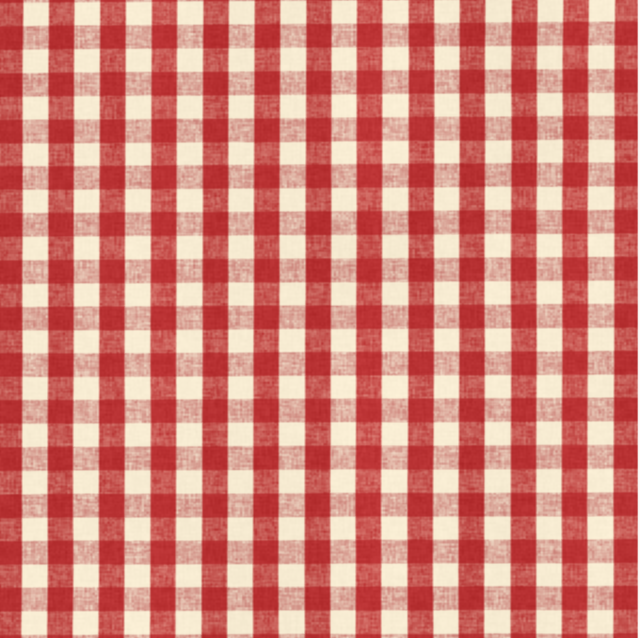
Give the GLSL for this pattern, as a Shadertoy shader.

```glsl
#define REPEATS vec2(12.44, 13.59)    // checks across and down
#define PHASE vec2(0.947, 1.504)      // start of the first full stripes
#define STRIPE vec2(0.495, 0.505)     // dyed share of each repeat
#define SOFTNESS 0.03                 // edge blur, in repeats
#define WOBBLE 0.016                  // uneven stripe placement
#define GRAIN 0.16                    // yarn contrast in mixed cells
#define SELVAGE 0.9965                // fabric ends here, pale strip after
#define CREAM vec3(0.97, 0.925, 0.825)
#define PINK vec3(0.865, 0.67, 0.615)
#define ROSE vec3(0.78, 0.345, 0.325)
#define RED vec3(0.72, 0.19, 0.195)

float hash(vec2 p) {
    vec3 q = fract(p.xyx * vec3(0.1031, 0.1030, 0.0973));
    q += dot(q, q.yzx + 33.33);
    return fract((q.x + q.y) * q.z);
}

float noise(vec2 p) {
    vec2 i = floor(p), f = fract(p);
    f = f * f * (3.0 - 2.0 * f);
    return mix(mix(hash(i), hash(i + vec2(1, 0)), f.x),
               mix(hash(i + vec2(0, 1)), hash(i + vec2(1, 1)), f.x), f.y);
}

// Coverage of a dyed band that begins at each whole number
float stripe(float coord, float width, float soft, float seed) {
    float id = floor(coord + 0.25);
    coord += (hash(vec2(id + 40.0, seed)) - 0.5) * WOBBLE;
    float dist = abs(fract(coord - 0.5 * width + 0.5) - 0.5) - 0.5 * width;
    return 1.0 - smoothstep(-soft, soft, dist);
}

void mainImage(out vec4 fragColor, in vec2 fragCoord) {
    vec2 uv = fragCoord / iResolution.xy;
    uv.y = 1.0 - uv.y;

    // Cloth lies slightly skewed, more so towards the top
    vec2 cloth = uv * REPEATS - PHASE;
    cloth.x += 0.03 * uv.y;
    cloth.y -= 0.107 * (0.5 - uv.x) * (1.0 - 0.75 * uv.y);
    cloth += 0.015 * (vec2(noise(uv * 9.0), noise(uv * 9.0 + 50.0)) - 0.5);

    // Dyed warp and weft
    vec2 soft = max(vec2(SOFTNESS), 0.75 * REPEATS / iResolution.xy);
    float warp = stripe(cloth.x, STRIPE.x, soft.x, 3.0);
    float weft = stripe(cloth.y, STRIPE.y, soft.y, 17.0);
    vec3 color = mix(mix(CREAM, PINK, weft), mix(ROSE, RED, weft), warp);

    // Yarn streaks along both directions, plus fine speckle
    float grain = noise(uv * vec2(300.0, 65.0))
                + noise(uv * vec2(65.0, 300.0) + 100.0)
                + noise(uv * 260.0 + 200.0) - 1.5;
    float mixed = abs(warp - weft);
    color += (CREAM - RED) * grain * GRAIN * mixed * mix(1.0, 0.8, warp);
    color += grain * mix(0.012, 0.025, warp * weft);

    // Uneven dye from stripe to stripe and across the cloth
    float dye = hash(vec2(floor(cloth.x + 0.25) + 40.0, 71.0)) - 0.5;
    color += warp * dye * vec3(0.03, 0.015, 0.015);
    color += 0.02 * (noise(uv * 5.0 + 300.0) - 0.5);

    // Pale strip past the cloth edge
    float pixel = 1.0 / iResolution.x;
    color = mix(color, vec3(0.99, 0.98, 0.97), smoothstep(-pixel, pixel, uv.x - SELVAGE));

    fragColor = vec4(clamp(color, 0.0, 1.0), 1.0);
}
```
